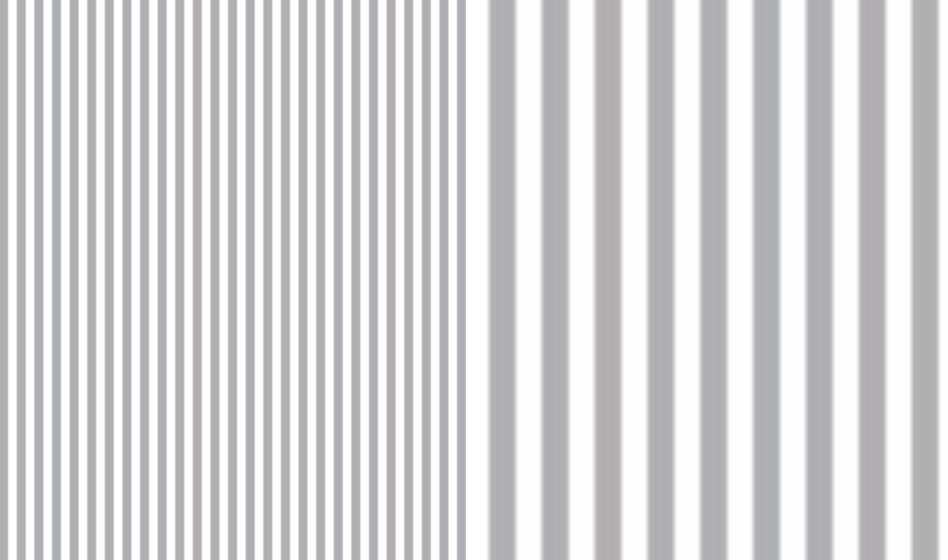
Left, the full canvas; right, a detail of the centre.
A WebGL 2 fragment shader for this pattern:

```glsl
#version 300 es
precision highp float;
// Draws narrow vertical grey stripes with soft edges and faint tints on white.

uniform vec2 u_resolution;
out vec4 fragColor;

const float TAU = 6.2831853;
const float STRIPE_COUNT = 26.46;    // periods across the canvas width
const float FIRST_CENTRE = 0.0078;   // centre of the leftmost stripe
const float STRIPE_WIDTH = 0.508;    // share of one period
const float EDGE_SOFTNESS = 0.072;   // half the blurred edge, in periods

const vec3 PAPER = vec3(1.0, 0.995, 0.995);
const vec3 GREY = vec3(0.690, 0.685, 0.697);
const vec3 PINK_SHIFT = vec3(0.010, -0.005, -0.002);
const vec3 BLUE_SHIFT = vec3(-0.005, -0.002, 0.011);

// Coverage of a bar centred on zero, with a blurred edge.
float softBar(float offset, float width, float blur) {
    return 1.0 - smoothstep(-blur, blur, abs(offset) - 0.5 * width);
}

// Slow, irregular wave made of layered sines, roughly -1 to 1.
float layeredWave(float x, float phase) {
    return 0.6 * sin(x * 1.13 + phase) + 0.4 * sin(x * 2.71 + phase * 1.7);
}

// Grey that drifts gently between pink and blue from stripe to stripe.
vec3 stripeColour(float position, float offset) {
    float pink = layeredWave(position, 1.9);
    float blue = layeredWave(position, 4.3);
    float grain = 0.004 * cos(offset * TAU * 6.0);
    return GREY + pink * PINK_SHIFT + blue * BLUE_SHIFT + grain;
}

void main() {
    vec2 uv = gl_FragCoord.xy / u_resolution;

    // Position counted in stripes, and signed offset from the nearest centre.
    float position = (uv.x - FIRST_CENTRE) * STRIPE_COUNT;
    float offset = fract(position + 0.5) - 0.5;

    // The blur never gets thinner than about one pixel.
    float pixel = STRIPE_COUNT / u_resolution.x;
    float blur = max(EDGE_SOFTNESS, 0.75 * pixel);

    float ink = softBar(offset, STRIPE_WIDTH, blur);
    vec3 colour = mix(PAPER, stripeColour(position, offset), ink);
    fragColor = vec4(colour, 1.0);
}
```
